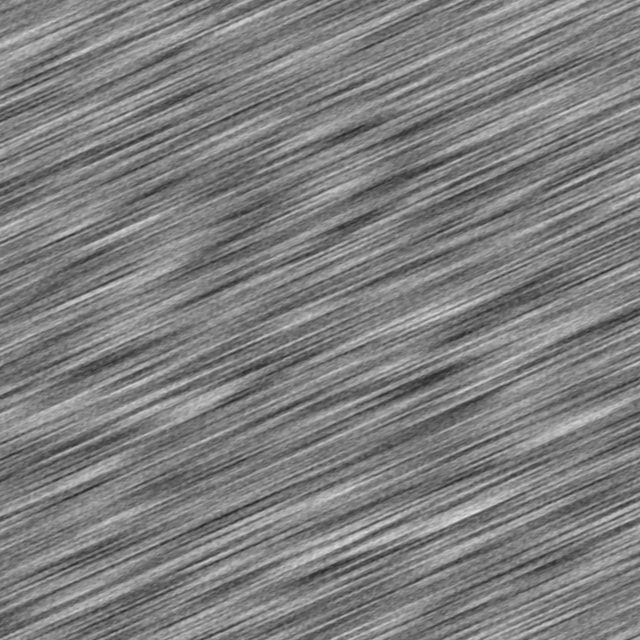
Reproduce this texture procedurally as a Shadertoy shader.

```glsl
// Brushed grey metal: fine, slanted streaks of light and dark.
// Layers of stretched noise are summed in a rotated frame; every row of
// a layer is shifted at random so that streak ends never line up.

#define STREAK_ANGLE 0.42               // radians above the horizontal
#define MEAN_GREY 0.505
#define HAIR_SCALE vec2(9.0, 265.0)     // cells along and across the streaks
#define STREAK_SCALE vec2(7.5, 150.0)
#define BAND_SCALE vec2(7.0, 50.0)
#define GRAIN_SCALE vec2(190.0, 400.0)
#define HAIR_CONTRAST 0.37
#define STREAK_CONTRAST 0.28
#define BAND_CONTRAST 0.09
#define GRAIN_CONTRAST 0.15

float hash(vec2 p) {
    return fract(sin(dot(p, vec2(127.1, 311.7))) * 43758.5453);
}

// Smooth noise along one row, with its own random phase
float rowNoise(float x, float row, float seed) {
    x += 17.0 * hash(vec2(row, seed));
    float cell = floor(x);
    float blend = smoothstep(0.0, 1.0, x - cell);
    vec2 key = vec2(cell, row + seed * 37.0);
    return mix(hash(key), hash(key + vec2(1.0, 0.0)), blend);
}

// Blend of neighbouring rows, centred on zero
float streakNoise(vec2 p, float seed) {
    float row = floor(p.y);
    float blend = smoothstep(0.0, 1.0, p.y - row);
    return mix(rowNoise(p.x, row, seed),
               rowNoise(p.x, row + 1.0, seed), blend) - 0.5;
}

void mainImage(out vec4 fragColor, in vec2 fragCoord) {
    // Frame with x along the streaks and y across them
    vec2 uv = fragCoord / iResolution.y;
    float c = cos(STREAK_ANGLE);
    float s = sin(STREAK_ANGLE);
    vec2 p = vec2(c * uv.x + s * uv.y, c * uv.y - s * uv.x);

    // Layers from thin hairs to broad bands, then faint speckle
    float grey = MEAN_GREY;
    grey += HAIR_CONTRAST * streakNoise(p * HAIR_SCALE, 1.0);
    grey += STREAK_CONTRAST * streakNoise(p * STREAK_SCALE, 2.0);
    grey += BAND_CONTRAST * streakNoise(p * BAND_SCALE, 3.0);
    grey += GRAIN_CONTRAST * streakNoise(p * GRAIN_SCALE, 4.0);

    fragColor = vec4(vec3(clamp(grey, 0.0, 1.0)), 1.0);
}
```
